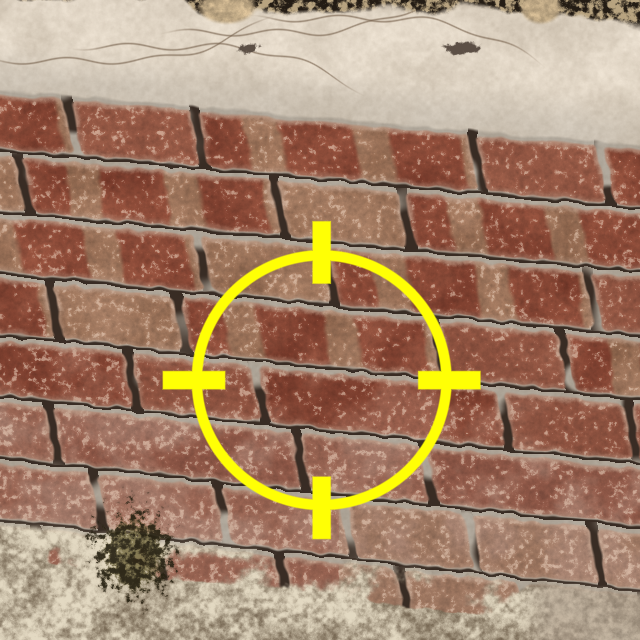
This texture is drawn by a Shadertoy shader. Its source:

```glsl
// Draws a slanted weathered brick wall under a concrete ledge, with a yellow target ring.

// Start of one header and repeat length for each course of bricks
const float START[8] = float[](.113, .436, .316, .085, .207, .470, .154, .254);
const float PERIOD[8] = float[](.634, .597, .610, .600, .582, .585, .195, .190);
const float HEADER = .199;

struct Brick { float dist; vec2 local; vec2 size; float row; float isLong; };

float hash(vec2 p) {
    vec3 q = fract(p.xyx * .1031);
    q += dot(q, q.yzx + 33.33);
    return fract((q.x + q.y) * q.z);
}

float noise(vec2 p) {
    vec2 i = floor(p), f = fract(p), e = vec2(1, 0);
    f = f * f * (3. - 2. * f);
    return mix(mix(hash(i), hash(i + e), f.x),
               mix(hash(i + e.yx), hash(i + e.xx), f.x), f.y);
}

float fbm(vec2 p) {
    float sum = 0., amp = .5;
    for (int i = 0; i < 5; i++) {
        sum += amp * noise(p);
        p = mat2(1.6, 1.2, -1.2, 1.6) * p + 7.3;
        amp *= .5;
    }
    return sum;
}

float box(vec2 p, vec2 b, float r) {
    vec2 q = abs(p) - b + r;
    return length(max(q, 0.)) + min(max(q.x, q.y), 0.) - r;
}

float fill(float d, float soft) { return 1. - smoothstep(-soft, soft, d); }

float ellipse(vec2 p, vec2 r) { return (length(p / r) - 1.) * min(r.x, r.y); }

float courseHeight(float x) { return .0963 + .0035 * x; }

float courseCoord(vec2 p) { return (p.y - .1406 - .0865 * p.x) / courseHeight(p.x); }

// Alternates short headers and long stretchers along leaning courses
Brick findBrick(vec2 p) {
    float v = courseCoord(p), row = clamp(floor(v), 0., 7.), fv = v - row;
    float period = PERIOD[int(row)];
    float t = mod(p.x - START[int(row)] - .018 * (clamp(fv, 0., 1.) - .5), period);
    float isLong = step(HEADER, t);
    float width = mix(min(HEADER, period), period - HEADER, isLong);
    vec2 size = .5 * vec2(width, courseHeight(p.x));
    vec2 local = vec2(t - isLong * HEADER, fv * size.y * 2.) - size;
    float d = box(local, size - vec2(.0062, .0066), .008);
    return Brick(d, local, size, row, isLong);
}

vec3 brickColor(Brick b, float x, float grain, float fine) {
    float low = smoothstep(2.5, 5., b.row), upper = 1. - step(3.5, b.row);
    vec3 red = mix(vec3(.43, .20, .145), vec3(.66, .38, .29), grain);
    red = mix(red, vec3(.61, .39, .31), (1. - b.isLong) * .5);
    vec3 buff = mix(vec3(.53, .39, .29), vec3(.72, .57, .46), grain);
    // Pale fired bands on stretchers, and whole pale headers
    float u = b.local.x / (2. * b.size.x) + .5 + .025 * (grain - .5);
    float phase = fract((u - .16) / .39);
    float band = smoothstep(0., .06, phase) * (1. - smoothstep(.33, .4, phase));
    float header = step(.5, b.row) * upper * step(x, .66) + step(5.5, b.row) * step(.53, x);
    vec3 col = mix(red, buff, .85 * mix(header, band * upper, b.isLong));
    // Lime bloom and fine flakes, heavier on lower courses
    float bloom = smoothstep(4.2, 5., b.row) * .3 + low * smoothstep(.35, .7, grain) * .4;
    col = mix(col, vec3(.68, .54, .48), bloom);
    float flakes = smoothstep(.58, .78, fine + .05 * low + .1 * (grain - .5));
    col = mix(col, vec3(.80, .71, .64), flakes * .6) * (.82 + .36 * fine);
    float rim = smoothstep(-.011, -.001, b.dist + .008 * (fine - .5));
    return mix(col, vec3(.76, .64, .56), rim * mix(.3, .65, step(b.local.y, 0.)));
}

vec3 addDebris(vec3 col, vec2 p, float grain, float fine) {
    // Thin roots trailing over the ledge
    for (float k = 0.; k < 4.; k++) {
        float s = p.x - .2 - .14 * k, dir = 1. - 2. * mod(k, 2.);
        float y = .095 - .022 * k - dir * 1.4 * s * max(s, 0.) + .005 * sin(p.x * 45. + k * 2.);
        float root = fill(abs(p.y - y) - .0012, .0016) * fill(abs(s) - .2, .04);
        col = mix(col, vec3(.48, .40, .32), root * .7);
    }
    // Litter, stones and pebbles
    float edge = .022 * smoothstep(.26, .31, p.x) + .018 * smoothstep(.72, .95, p.x) - .006;
    vec3 litter = mix(vec3(.14, .11, .08), vec3(.72, .64, .50), smoothstep(.35, .65, fine));
    col = mix(col, litter, fill(p.y - edge - .035 * (grain - .5), .005));
    for (float k = 0.; k < 2.; k++) {
        float stone = ellipse(p - vec2(.355 + .49 * k, .012), vec2(.042 - .012 * k, .024));
        col = mix(col, vec3(.76, .67, .53) * (.75 + .5 * fine), fill(stone, .004));
        float pebble = ellipse(p - vec2(.39 + .333 * k, .075), vec2(.016 + .008 * k, .008));
        col = mix(col, vec3(.36, .31, .27), fill(pebble + .012 * (fine - .5), .002));
    }
    return col;
}

void mainImage(out vec4 fragColor, in vec2 fragCoord) {
    vec2 uv = fragCoord / iResolution.xy, p = vec2(uv.x, 1. - uv.y);
    float px = 1. / iResolution.y, grain = fbm(p * 18.), fine = fbm(p * 130. + 9.);
    vec2 q = p + .006 * (vec2(noise(p * 60.), noise(p * 60. + 31.)) - .5);
    float v = courseCoord(q);
    Brick b = findBrick(q);

    // Concrete ledge, mortar and bricks
    vec3 stone = mix(vec3(.76, .71, .64), vec3(.99, .95, .89), grain * .6 + fine * .4);
    stone *= 1. - .1 * smoothstep(-.9, -.1, v) * (.4 + grain);
    float inWall = fill(-v, .03) * fill(v - 7.8, .2);
    float under = smoothstep(.001, .005, b.local.y - b.size.y + .0075);
    float side = smoothstep(.25, .5, noise(p * 22.)) * step(b.size.x - .009, abs(b.local.x));
    vec3 col = mix(stone * mix(1., .86, inWall), vec3(.17, .12, .09), max(under, side) * inWall * .9);
    col = mix(col, brickColor(b, p.x, grain, fine), fill(b.dist, px + .0008));

    // Broken rubble swallowing the lowest course, smooth at the right
    float right = smoothstep(.8, .87, p.x);
    float bare = 2. * smoothstep(7.55, 8., v) + .4 * right
               + .25 * fill(p.x - .075, .015) + .25 * fill(abs(p.x - .205) - .045, .015);
    float cover = smoothstep(6.95, 7.12, v) * smoothstep(.42, .58, grain + bare);
    vec3 rubble = mix(vec3(.46, .40, .32), vec3(.89, .85, .76), smoothstep(.2, .68, .5 * (fine + grain)));
    rubble = mix(rubble, vec3(.67, .61, .54) * (.85 + .3 * fine), .75 * right);
    col = addDebris(mix(col, rubble, cover), p, grain, fine);

    // Weed tuft
    float tuft = ellipse(p - vec2(.208, .865), vec2(.048, .056)) + .1 * (fine - .5);
    vec3 leaf = mix(vec3(.15, .13, .07), vec3(.50, .46, .30), smoothstep(.35, .65, fine));
    col = mix(col, leaf, fill(tuft, .012) * .9);

    // Target ring with four ticks
    vec2 c = p - vec2(.5026, .594), a = abs(c);
    vec2 tick = a.x > a.y ? a : a.yx;
    float ring = abs(length(c) - .195) - .0082;
    float target = min(ring, box(tick - vec2(.1995, 0), vec2(.0488, .0143), 0.));
    fragColor = vec4(mix(col, vec3(1, 1, .02), fill(target, px)), 1);
}
```
